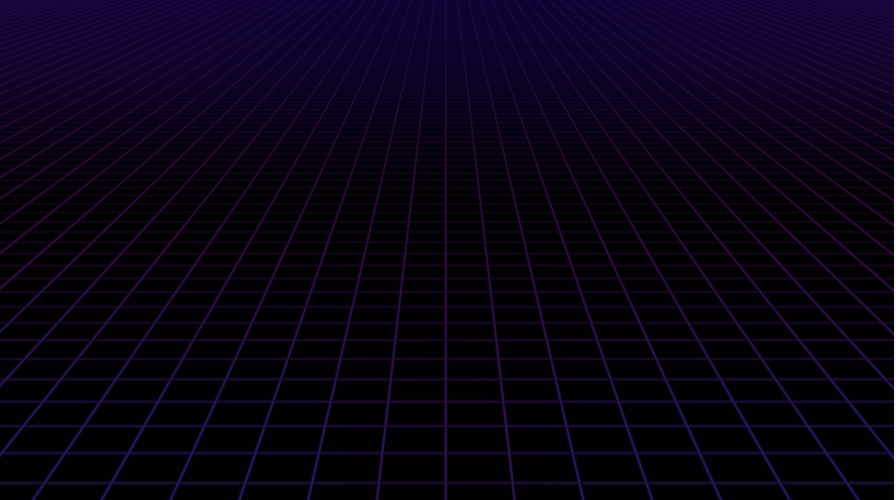
Give the GLSL for this background, as a WebGL 1 fragment shader.

```glsl
precision highp float;
// A neon floor grid in perspective, running back to a horizon above the frame.
// Screen points are projected onto the floor, repeated cells give soft lines,
// a violet haze rises towards the top and a thin pale trim closes the right.

uniform vec2 u_resolution;

// Soft coverage of a repeated line; fades to its mean when cells get too fine.
float gridLine(float coord, float spacing, float halfWidth, float pixel) {
  float dist = abs(fract(coord - 0.5) - 0.5) * spacing;
  float blur = sqrt(halfWidth * halfWidth + 0.16 * pixel * pixel);
  float peak = halfWidth / blur;
  float soft = peak * exp(-dist * dist / (blur * blur));
  float mean = min(1.77 * halfWidth / spacing, 0.6);
  return mix(soft, mean, smoothstep(0.35, 0.75, pixel / spacing));
}

void main() {
  vec2 uv = gl_FragCoord.xy / u_resolution;
  float aspect = u_resolution.x / u_resolution.y;
  float pixel = 1.0 / u_resolution.y;

  // Floor projection: drop is the distance below the horizon.
  float drop = 1.2 - uv.y;
  float side = (uv.x - 0.4975) * aspect;
  float column = side / (0.1147 * drop);
  float row = 21.57 / drop - 0.5;

  // Lines, measured at right angles to their direction.
  float halfWidth = 0.0016 + 0.0010 * drop;
  float columnGap = 0.1147 * drop * drop / length(vec2(side, drop));
  float rowGap = drop * drop / 21.57;
  float columns = gridLine(column, columnGap, halfWidth, pixel);
  float rows = gridLine(row, rowGap, halfWidth, pixel);

  // Blue near the viewer, magenta in the middle, violet far away.
  vec3 nearBlue = mix(vec3(0.27, 0.10, 0.46), vec3(0.21, 0.14, 0.54),
                      smoothstep(0.0, 0.35, abs(side)));
  vec3 neon = mix(nearBlue, vec3(0.28, 0.07, 0.36), smoothstep(0.05, 0.55, uv.y));
  neon = mix(neon, vec3(0.25, 0.06, 0.28), smoothstep(0.45, 0.7, uv.y));
  neon = mix(neon, vec3(0.17, 0.05, 0.32), smoothstep(0.7, 1.0, uv.y));

  // Haze, a little redder towards the sides.
  float haze = smoothstep(0.56, 1.02, uv.y);
  vec3 hazeColor = mix(vec3(0.045, 0.005, 0.18), vec3(0.065, 0.012, 0.19),
                       smoothstep(0.1, 0.85, abs(side)));
  vec3 color = vec3(0.004, 0.0, 0.010) + hazeColor * haze;

  // Crossing lines are fainter than the receding ones.
  float rowGlow = mix(0.46, 0.28, smoothstep(0.1, 0.6, uv.y)) * (1.0 - 0.6 * haze);
  float columnGlow = mix(0.74, 0.50, smoothstep(0.5, 1.0, uv.y));
  float glow = max(columns * columnGlow, rows * rowGlow);
  color = mix(color, max(neon, color), glow);

  // Pale trim along the right side.
  float edge = 0.5 / u_resolution.x;
  float trim = smoothstep(0.9977 - edge, 0.9977 + edge, uv.x);
  color = mix(color, vec3(0.96), trim);

  gl_FragColor = vec4(color, 1.0);
}
```
